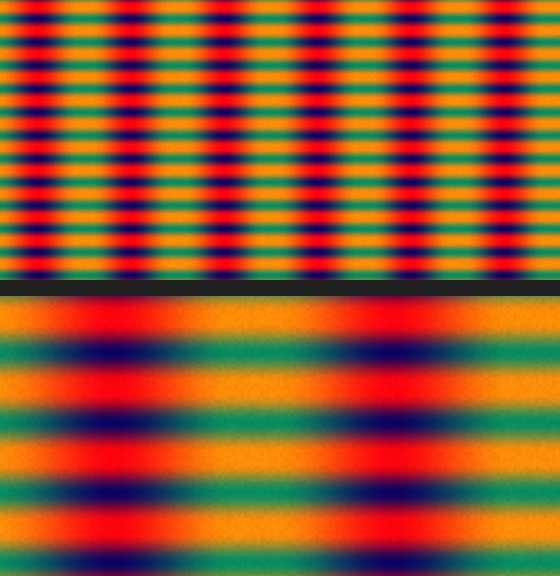
Top: the whole. Bottom: its middle third, enlarged.
Give the GLSL for this pattern, as a Shadertoy shader.

```glsl
#define REPEATS vec2(6.0, 12.0)
#define DARK_PHASE vec2(0.406, 0.19)
#define PLATEAU 0.85
#define RED vec3(1.0, 0.01, 0.05)
#define ORANGE vec3(1.0, 0.55, 0.03)
#define NAVY vec3(0.03, 0.01, 0.38)
#define GREEN vec3(0.02, 0.55, 0.38)
#define GRAIN_CELLS vec2(512.0, 256.0)
#define GRAIN_AMOUNT 0.06

float hash(vec2 p) {
    vec3 q = fract(p.xyx * vec3(0.1031, 0.1030, 0.0973));
    q += dot(q, q.yzx + 33.33);
    return fract((q.x + q.y) * q.z);
}

// Periodic wave: 0 at the dark line, with a broad flat crest at 1
vec2 softWave(vec2 phase) {
    vec2 triangle = 2.0 * abs(fract(phase + 0.5) - 0.5);
    return smoothstep(vec2(0.0), vec2(PLATEAU), triangle);
}

// Fine grain on a whole number of cells, wrapping at the canvas edges
float grain(vec2 uv) {
    vec2 cell = mod(floor(uv * GRAIN_CELLS), GRAIN_CELLS);
    return hash(cell) - 0.5;
}

void mainImage(out vec4 fragColor, in vec2 fragCoord) {
    vec2 uv = fragCoord / iResolution.xy;
    vec2 wave = softWave(uv * REPEATS - DARK_PHASE);

    // Columns blend the hues, rows blend dark bands into bright ones
    vec3 darkBand = mix(NAVY, GREEN, wave.x);
    vec3 brightBand = mix(RED, ORANGE, wave.x);
    vec3 color = mix(darkBand, brightBand, wave.y);

    color *= 1.0 + GRAIN_AMOUNT * grain(uv);
    fragColor = vec4(clamp(color, 0.0, 1.0), 1.0);
}
```
